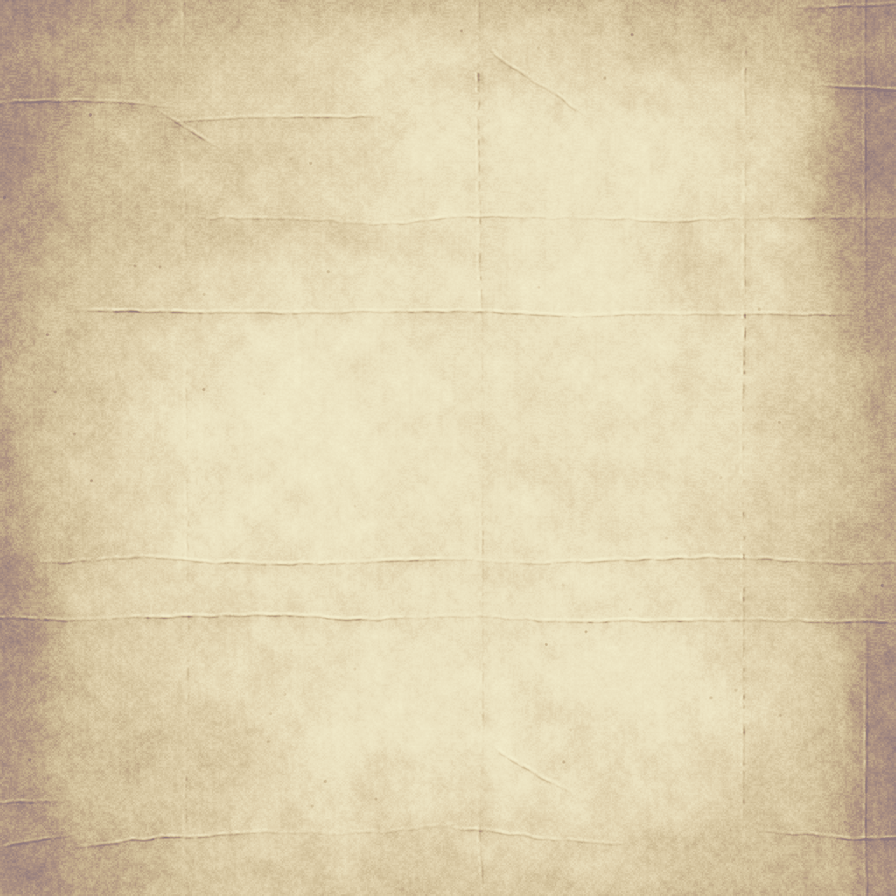
A WebGL 2 fragment shader for this texture:

```glsl
#version 300 es
precision highp float;
// Aged, folded parchment: a darkness field built from soft stains, edge burn
// and layered noise is mapped through a cream-to-mauve ramp. Creases are
// wobbling segments with a shadow on one side and a highlight on the other.
uniform vec2 u_resolution;
out vec4 fragColor;

float hash(vec2 p) {
  return fract(sin(dot(p, vec2(127.1, 311.7))) * 43758.5453);
}

float noise(vec2 p) {
  vec2 i = floor(p), f = fract(p);
  f = f * f * (3.0 - 2.0 * f);
  return mix(mix(hash(i), hash(i + vec2(1, 0)), f.x),
             mix(hash(i + vec2(0, 1)), hash(i + vec2(1, 1)), f.x), f.y);
}

float fbm(vec2 p) {
  float sum = 0.0, amp = 0.5;
  for (int i = 0; i < 5; i++) {
    sum += amp * noise(p);
    p = mat2(1.6, 1.2, -1.2, 1.6) * p + 7.3;
    amp *= 0.5;
  }
  return sum;
}

float stain(vec2 p, vec2 center, vec2 radius) {
  vec2 q = (p - center) / radius;
  return exp(-dot(q, q));
}

// Positive is shadow, negative is highlight; the lit side lies left of a->b.
float crease(vec2 p, vec2 a, vec2 b, float wobble) {
  vec2 dir = b - a;
  float len = length(dir);
  dir /= len;
  float along = dot(p - a, dir);
  float side = dot(p - a, vec2(-dir.y, dir.x));
  side += wobble * (noise(vec2(along * 9.0, a.y * 91.0)) - 0.5)
        + wobble * 0.3 * (noise(vec2(along * 60.0, a.x * 57.0)) - 0.5);
  float ends = smoothstep(-0.01, 0.04, along) * smoothstep(len + 0.01, len - 0.04, along);
  float wear = 0.2 + 1.2 * noise(vec2(along * 14.0, a.y * 43.0 + a.x * 19.0));
  wear *= 0.3 + 1.4 * noise(p * 170.0);
  float shadow = exp(-pow(side / 0.0013, 2.0)) + 0.25 * exp(-abs(side + 0.004) / 0.008);
  float light = 0.7 * exp(-pow((side - 0.003) / 0.0016, 2.0));
  return (shadow - light) * ends * wear;
}

vec3 paperRamp(float d) {
  vec3 c = mix(vec3(0.95, 0.925, 0.80), vec3(0.92, 0.88, 0.75), clamp((d + 0.1) / 0.24, 0.0, 1.0));
  c = mix(c, vec3(0.88, 0.82, 0.68), clamp((d - 0.14) / 0.18, 0.0, 1.0));
  c = mix(c, vec3(0.82, 0.75, 0.60), clamp((d - 0.32) / 0.20, 0.0, 1.0));
  c = mix(c, vec3(0.76, 0.67, 0.54), clamp((d - 0.52) / 0.17, 0.0, 1.0));
  c = mix(c, vec3(0.69, 0.58, 0.51), clamp((d - 0.69) / 0.16, 0.0, 1.0));
  return mix(c, vec3(0.57, 0.48, 0.49), clamp((d - 0.85) / 0.28, 0.0, 1.0));
}

void main() {
  vec2 p = gl_FragCoord.xy / u_resolution;
  vec2 w = p + 0.06 * (vec2(fbm(p * 9.0), fbm(p * 9.0 + 31.0)) - 0.5);
  // Broad vignette and burnt borders
  float d = 0.06 + 0.22 * smoothstep(0.18, 0.62, length((w - vec2(0.51, 0.46)) * vec2(1.0, 0.85)));
  d += 0.34 * exp(-max(w.x, 0.0) / 0.085) + 0.28 * exp(-max(1.0 - w.x, 0.0) / 0.065);
  d += 0.15 * exp(-max(1.0 - w.y, 0.0) / 0.07) + 0.14 * exp(-max(w.y, 0.0) / 0.07);
  // Dark stains along the sides
  d += 0.20 * stain(w, vec2(0.0, 0.83), vec2(0.07, 0.09));
  d += 0.24 * stain(w, vec2(0.0, 0.29), vec2(0.05, 0.13));
  d += 0.20 * stain(w, vec2(0.02, 0.02), vec2(0.07, 0.05));
  d += 0.10 * stain(w, vec2(0.02, 1.0), vec2(0.07, 0.03));
  d += 0.28 * stain(w, vec2(0.97, 0.85), vec2(0.06, 0.15));
  d += 0.27 * stain(w, vec2(0.99, 0.17), vec2(0.055, 0.19));
  // Tan blotches and pale pools inside
  d += 0.11 * stain(w, vec2(0.40, 0.725), vec2(0.17, 0.03));
  d += 0.11 * stain(w, vec2(0.77, 0.68), vec2(0.06, 0.07));
  d += 0.08 * stain(w, vec2(0.20, 0.80), vec2(0.11, 0.10));
  d += 0.05 * stain(w, vec2(0.23, 0.13), vec2(0.10, 0.10));
  d -= 0.10 * stain(w, vec2(0.34, 0.52), vec2(0.19, 0.13));
  d -= 0.10 * stain(w, vec2(0.71, 0.83), vec2(0.13, 0.10));
  d -= 0.12 * stain(w, vec2(0.44, 0.95), vec2(0.11, 0.05));
  d -= 0.10 * stain(w, vec2(0.76, 0.20), vec2(0.15, 0.11));
  // Cloudy fibres with softened extremes
  d = 1.32 * (d + 0.24 * (fbm(p * 6.0 + 4.0) - 0.48)) + 0.03;
  d = min(d, 0.72 + 0.5 * (d - 0.72));
  d = max(d, 0.13 + 0.5 * (d - 0.13));
  d += 0.26 * (fbm(p * 34.0) - 0.48) + 0.17 * (fbm(p * vec2(130.0, 90.0)) - 0.48);
  // Grain and sparse specks
  float aged = 0.8 + 0.5 * smoothstep(0.1, 0.6, d);
  d += aged * (0.11 * (noise(p * 260.0) - 0.5) + 0.13 * (hash(floor(p * 512.0)) - 0.5));
  vec2 cell = floor(p * 42.0);
  vec2 speck = cell + 0.2 + 0.6 * vec2(hash(cell + 3.0), hash(cell + 8.0));
  d += 0.5 * hash(cell + 5.0) * step(0.965, hash(cell)) * smoothstep(0.11, 0.03, length(p * 42.0 - speck));
  // Long horizontal folds
  float f = 0.20 * crease(p, vec2(0.20, 0.754), vec2(1.02, 0.753), 0.012);
  f += 0.30 * crease(p, vec2(0.08, 0.651), vec2(0.96, 0.647), 0.007);
  f += 0.29 * crease(p, vec2(0.04, 0.374), vec2(1.03, 0.373), 0.009);
  f += 0.31 * crease(p, vec2(-0.03, 0.311), vec2(1.03, 0.308), 0.009);
  f += 0.26 * crease(p, vec2(0.08, 0.057), vec2(0.52, 0.074), 0.012);
  f += 0.26 * crease(p, vec2(0.50, 0.074), vec2(0.70, 0.055), 0.012);
  f += 0.36 * crease(p, vec2(0.85, 0.069), vec2(1.03, 0.068), 0.014);
  f += 0.24 * crease(p, vec2(-0.03, 0.886), vec2(0.19, 0.884), 0.010);
  f += 0.30 * crease(p, vec2(0.17, 0.864), vec2(0.43, 0.870), 0.006);
  // Vertical folds, worn into faint dots with a tan halo
  float broken = 1.2 * smoothstep(0.25, 0.8, noise(p * vec2(90.0, 190.0)));
  f += 0.11 * noise(p * vec2(90.0, 45.0)) * exp(-abs(p.x - 0.539) / 0.008);
  f += 0.18 * broken * crease(p, vec2(0.537, -0.03), vec2(0.537, 1.03), 0.008);
  f += 0.28 * broken * crease(p, vec2(0.831, 0.08), vec2(0.831, 0.96), 0.005);
  f += 0.12 * broken * crease(p, vec2(0.208, -0.03), vec2(0.208, 1.03), 0.006);
  f += 0.28 * crease(p, vec2(0.967, -0.03), vec2(0.967, 1.03), 0.003) * smoothstep(0.1, 0.4, abs(p.y - 0.48));
  // Short wrinkles
  f += 0.42 * crease(p, vec2(0.165, 0.885), vec2(0.245, 0.832), 0.007);
  f += 0.26 * crease(p, vec2(0.545, 0.952), vec2(0.655, 0.874), 0.014);
  f += 0.34 * crease(p, vec2(0.545, 0.160), vec2(0.640, 0.113), 0.014);
  f += 0.32 * crease(p, vec2(-0.03, 0.096), vec2(0.07, 0.106), 0.014);
  f += 0.36 * crease(p, vec2(-0.03, 0.050), vec2(0.08, 0.067), 0.012);
  f += 0.36 * crease(p, vec2(0.88, 0.986), vec2(1.03, 0.992), 0.010);
  f += 0.26 * crease(p, vec2(0.90, 0.904), vec2(1.03, 0.902), 0.008);
  fragColor = vec4(paperRamp(d + f), 1.0);
}
```
